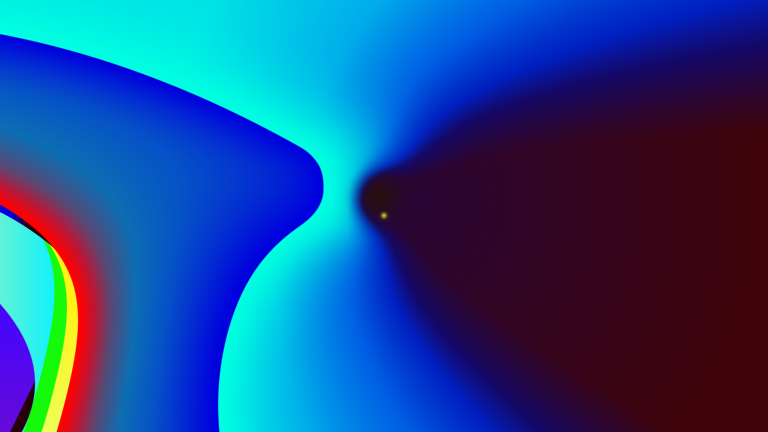
Write a Shadertoy shader that draws this background.

```glsl
// Abstract flow of cyan, blue and dark plum around a small dark core, with nested bright bands at the left.

// Linear blend from 0 at a to 1 at b
float ramp(float a, float b, float x) {
    return clamp((x - a) / (b - a), 0.0, 1.0);
}

// Antialiased coverage of the region where distance d is negative
float cover(float d, float aa) {
    return smoothstep(aa, -aa, d);
}

float smoothMax(float a, float b, float k) {
    float h = max(k - abs(a - b), 0.0) / k;
    return max(a, b) + 0.25 * h * h * k;
}

// Distance to the rounded headland that encloses the left side
float headlandDistance(vec2 p) {
    float topSlope = 0.19 + 0.536 * p.x;
    float top = (p.y - 0.921 + p.x * (0.19 + 0.268 * p.x)) / length(vec2(1.0, topSlope));
    float h = p.y - 0.0625;
    float sideSlope = 1.556 * h + 66.0 * pow(abs(h), 5.0);
    float side = (p.x - 0.505 - 0.778 * h * h - 11.0 * pow(abs(h), 6.0)) / length(vec2(1.0, sideSlope));
    return smoothMax(smoothMax(top, side, 0.06), p.x - 0.753, 0.06);
}

// Distance to a skewed bulge whose rightmost point is tip
float bulgeDistance(vec2 p, vec2 tip) {
    float h = p.y - tip.y;
    float slope = h * (2.68 + h * (10.08 + h * 16.1));
    float reach = tip.x - h * h * (1.34 + h * (3.36 + h * 4.03));
    return (p.x - reach) / length(vec2(1.0, slope));
}

// Plum fan opening to the right, fading through blue to cyan
vec3 outerFlow(vec2 p, vec2 core, float edge) {
    vec2 q = p - core;
    float r = length(q) + 1e-4;
    float axis = -0.25;
    float turn = 1.0 - dot(q / r, vec2(cos(axis), sin(axis)));
    float field = turn * pow(r, 0.65);
    field *= 1.0 + 0.8 * exp(-r * r / 0.0225);
    float blob = exp(-r * r / 0.0036);
    field *= 1.0 - blob;

    vec3 plum = mix(vec3(0.15, 0.02, 0.22), vec3(0.25, 0.02, 0.04), ramp(0.0, 0.88, r));
    vec3 col = mix(plum, vec3(0.08, 0.03, 0.40), ramp(0.08, 0.185, field));
    col = mix(col, vec3(0.0, 0.12, 0.75), ramp(0.185, 0.26, field));
    col = mix(col, vec3(0.0, 0.36, 0.89), ramp(0.26, 0.43, field));
    col = mix(col, vec3(0.0, 0.67, 0.92), ramp(0.43, 0.75, field));
    col = mix(col, vec3(0.0, 0.88, 0.90), ramp(0.75, 1.3, field));

    float glow = exp(-pow(max(edge, 0.0) / 0.11, 1.5)) * ramp(0.15, 0.5, field);
    col = mix(col, vec3(0.0, 1.0, 0.88), glow);
    return mix(col, vec3(0.15, 0.06, 0.06), blob * blob);
}

// Red rim to teal to pure blue, t running from the bands to the headland edge
vec3 innerFlow(float t) {
    vec3 col = mix(vec3(1.0, 0.0, 0.0), vec3(0.75, 0.08, 0.20), ramp(0.02, 0.11, t));
    col = mix(col, vec3(0.35, 0.28, 0.45), ramp(0.11, 0.22, t));
    col = mix(col, vec3(0.05, 0.43, 0.70), ramp(0.22, 0.38, t));
    col = mix(col, vec3(0.02, 0.32, 0.78), ramp(0.38, 0.58, t));
    return mix(col, vec3(0.0, 0.0, 0.87), ramp(0.58, 0.97, t));
}

// Nested yellow, green, cyan and violet shapes
vec3 nestedBands(vec2 p, float aa) {
    vec3 col = mix(vec3(0.93, 1.0, 0.35), vec3(1.0, 0.95, 0.08), ramp(0.0, 0.3, p.y));
    float green = bulgeDistance(p, vec2(0.155, 0.289));
    col = mix(col, vec3(0.08, 0.98, 0.04), cover(green, aa));

    float cyan = bulgeDistance(p, vec2(0.126, 0.325));
    vec3 aqua = mix(vec3(0.38, 0.95, 0.84), vec3(0.08, 0.95, 0.98), ramp(0.0, 0.12, p.x));
    col = mix(col, aqua, cover(cyan, aa));

    // Violet oval with a dark lower corner
    float h = p.y - 0.113;
    float oval = (p.x - 0.081 + 2.4 * h * h) / length(vec2(1.0, 4.8 * h));
    vec3 violet = mix(vec3(0.28, 0.02, 0.98), vec3(0.40, 0.04, 0.85), ramp(0.25, 0.0, p.y));
    float corner = 0.0787 + 0.49 * h - p.x;
    violet = mix(violet, vec3(0.15, 0.0, 0.04), cover(corner, aa));
    col = mix(col, violet, cover(max(oval, cyan), aa));

    // Thin blue to maroon wedge along the upper rim
    float wedge = 0.509 - p.x * (0.5 + 1.3 * p.x) - p.y;
    vec3 shade = mix(vec3(0.0, 0.0, 0.9), vec3(0.17, 0.0, 0.05), ramp(0.025, 0.065, p.x));
    return mix(col, shade, cover(wedge, aa));
}

void mainImage(out vec4 fragColor, in vec2 fragCoord) {
    vec2 p = fragCoord / iResolution.y;
    float centreX = 0.5 * iResolution.x / iResolution.y;
    float aa = 0.8 / iResolution.y;

    float edge = headlandDistance(p);
    float rim = bulgeDistance(p, vec2(0.1806, 0.259));
    vec3 col = outerFlow(p, vec2(centreX - 0.008, 0.543), edge);

    float t = max(rim, 0.0) / (max(rim, 0.0) + max(-edge, 0.0) + 1e-4);
    col = mix(col, innerFlow(t), cover(edge, aa));
    col = mix(col, nestedBands(p, aa), cover(rim, aa));

    // Tiny yellow spark below the core
    float spark = length(p - vec2(centreX, 0.501));
    col = mix(col, vec3(0.75, 0.80, 0.12), exp(-spark * spark / 0.00004));
    fragColor = vec4(col, 1.0);
}
```
